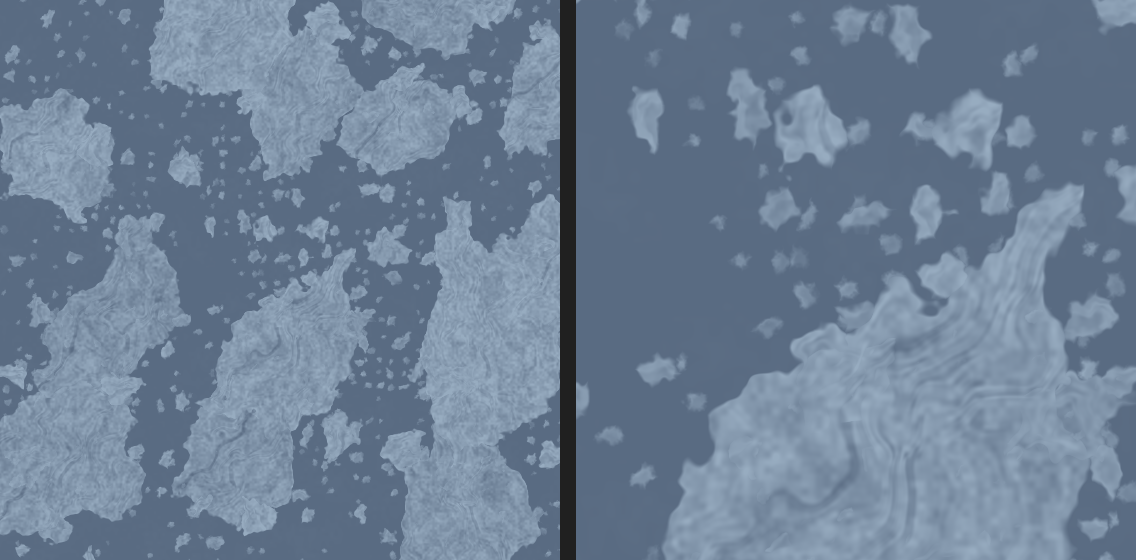
Left, the full canvas; right, a detail of the centre.
Give the GLSL for this texture, as a Shadertoy shader.

```glsl
float hash(vec2 p) {
    vec3 q = fract(vec3(p.xyx) * 0.1031);
    q += dot(q, q.yzx + 33.33);
    return fract((q.x + q.y) * q.z);
}

float noise(vec2 p) {
    vec2 i = floor(p), f = fract(p);
    f = f * f * (3.0 - 2.0 * f);
    return mix(mix(hash(i), hash(i + vec2(1, 0)), f.x),
               mix(hash(i + vec2(0, 1)), hash(i + vec2(1, 1)), f.x), f.y);
}

vec2 noise2(vec2 p) {
    return vec2(noise(p), noise(p + 71.7)) - 0.5;
}

// Irregular convex polygon with randomly offset sides
float polygon(vec2 q, float radius, vec2 seed) {
    float d = -1.0;
    for (int i = 0; i < 7; i++) {
        float k = float(i);
        float angle = (k + 0.7 * hash(seed + k * 3.1)) * 6.2832 / 7.0;
        float side = radius * mix(0.68, 1.12, hash(seed + k * 5.7 + 9.0));
        d = max(d, dot(q, vec2(cos(angle), sin(angle))) - side);
    }
    return d;
}

// Mottled mineral surface with short fibres and darker pits
float surface(vec2 q, vec2 p) {
    float fibres = noise(q * vec2(85, 210) + 4.0 * noise(q * 30.0));
    float grit = noise(p * 230.0);
    float patches = noise(p * 24.0) * 0.6 + noise(p * 60.0) * 0.4;
    float pits = smoothstep(0.7, 0.95, noise(p * 75.0 + 40.0));
    return 0.40 * (fibres - 0.5) + 0.32 * (grit - 0.5)
         + 0.34 * (patches - 0.5) - 0.16 * pits;
}

// Brightness of one size class of scattered fragments
float fragments(vec2 p, float cell, float density, float radius, float seed) {
    vec2 w = p + cell * (0.16 * noise2(p * 5.0 / cell + seed)
                       + 0.06 * noise2(p * 15.0 / cell + seed));
    float ragged = 0.007 * (noise(p * 150.0) - 0.5) * min(1.0, radius * 30.0);
    vec2 home = floor(w / cell);
    float light = 0.0;
    for (int y = -1; y <= 1; y++)
    for (int x = -1; x <= 1; x++) {
        vec2 id = home + vec2(x, y);
        vec2 key = id + seed + 50.0;
        float cluster = cell > 0.2 ? 1.0 : 0.3 + 1.4 * noise(id * cell * 6.0 + 13.0);
        if (hash(key + 2.3) > density * cluster) continue;

        vec2 centre = (id + 0.5 + 0.6 * (vec2(hash(key), hash(key + 17.0)) - 0.5)) * cell;
        float angle = 0.95 + 1.9 * (hash(key + 31.0) - 0.5);
        vec2 axis = vec2(cos(angle), sin(angle));
        vec2 q = w - centre;
        q = vec2(dot(q, axis), dot(q, vec2(-axis.y, axis.x)));
        float stretch = mix(1.0, 1.45, hash(key + 43.0));
        float size = radius * mix(0.6, 1.25, hash(key + 57.0));
        float d = polygon(q * vec2(1.0 / stretch, stretch * 0.85), size, key) + ragged;
        float cover = 1.0 - smoothstep(-0.0022, 0.0018, d);
        if (cover <= 0.0) continue;

        float tone = mix(0.62, 0.86, hash(key + 63.0));
        tone -= (1.0 - smoothstep(0.02, 0.08, cell)) * 0.35 * hash(key + 77.0);
        tone += surface(q, p) * mix(0.6, 1.0, smoothstep(0.03, 0.2, cell));
        // Cleavage crack along the long axis of some large fragments
        float crack = 1.0 - smoothstep(0.001, 0.005, abs(q.y - size * 0.35));
        crack *= step(0.2, cell) * step(0.55, hash(key + 83.0));
        tone -= 0.35 * crack * smoothstep(0.2, 0.6, noise(p * 20.0));
        // Slightly brighter rim
        tone += 0.07 * smoothstep(-0.012, -0.003, d);
        light = max(light, cover * clamp(tone, 0.0, 1.08));
    }
    return light;
}

void mainImage(out vec4 fragColor, in vec2 fragCoord) {
    vec2 p = fragCoord / iResolution.y;

    // Fragments from boulders down to dust
    float light = fragments(p, 0.31, 0.8, 0.128, 5.0);
    light = max(light, fragments(p, 0.13, 0.5, 0.030, 120.0));
    light = max(light, fragments(p, 0.052, 0.46, 0.0115, 260.0));
    light = max(light, fragments(p, 0.023, 0.34, 0.0052, 410.0));

    // Nearly flat matrix with faint haze
    float haze = 0.035 * (noise(p * 130.0) - 0.5) + 0.05 * (noise(p * 22.0) - 0.5);
    light = max(light, haze);

    vec3 matrix = vec3(0.35, 0.42, 0.51);
    vec3 mineral = vec3(0.575, 0.655, 0.735);
    fragColor = vec4(mix(matrix, mineral, light), 1.0);
}
```
